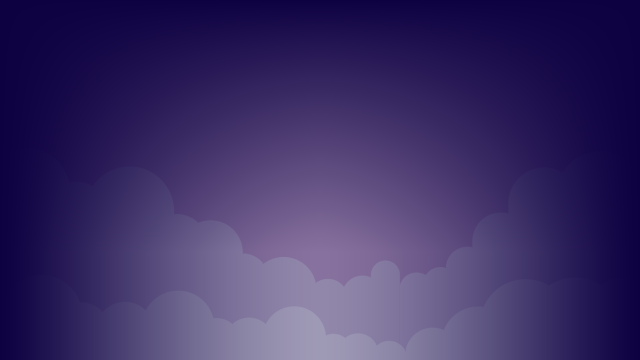
Reproduce this background procedurally as a Shadertoy shader.

```glsl
#define CANVAS_H 432.0
#define NIGHT vec3(0.055, 0.005, 0.26)
#define SKY_GLOW vec3(0.53, 0.445, 0.62)
#define BACK_CLOUD vec3(0.57, 0.53, 0.67)
#define FRONT_CLOUD vec3(0.62, 0.60, 0.71)
#define BACK_VALLEY_X 500.0
#define FRONT_VALLEY_X 467.0
#define SIDE_POWER 1.6
#define SIDE_FADE 1.4
#define GLOW_TOP 0.3

const float PI = 3.14159265;

// Lobes are numbered outward from the valley: xy = centre, z = radius
vec3 backLobe(int index) {
    float n = abs(float(index));
    if (index >= 0) {
        float offset = 28.0 * n + 0.64 * n * n * n;
        return vec3(BACK_VALLEY_X + offset,
                    min(84.0 + 6.5 * n * n, 199.0),
                    max(9.0 + 8.5 * n, 21.0));
    }
    float offset = 34.0 * n + 1.2 * n * n + 9.0 * cos(1.31 * n);
    float rise = smoothstep(2.5, 10.0, n);
    float alternate = cos(PI * n);
    return vec3(BACK_VALLEY_X - offset,
                68.0 + 34.0 / (n * n) + rise * (120.0 + 14.0 * alternate),
                18.0 + 3.4 * n + 4.0 * (alternate + cos(0.5 * PI * n)));
}

vec3 frontLobe(int index) {
    float n = abs(float(index));
    if (index >= 0) {
        float offset = 51.0 * n + 1.2 * n * n;
        return vec3(FRONT_VALLEY_X + offset,
                    min(1.0 + 4.8 * n * n, 42.0),
                    min(22.0 + 11.0 * n, 57.0));
    }
    float offset = 37.0 * n + 1.2 * n * n - 6.0 + 7.0 * cos(1.85 * (n - 4.0));
    float swell = 8.0 * cos(2.0 * PI / 3.0 * n - 0.25);
    return vec3(FRONT_VALLEY_X - offset,
                5.0 + 4.5 * n + swell,
                25.0 + 1.8 * n + swell);
}

// Each lobe is a disc whose body continues straight down
float lobeDistance(vec2 p, vec3 lobe) {
    vec2 d = p - lobe.xy;
    return length(vec2(d.x, max(d.y, 0.0))) - lobe.z;
}

float cover(float dist, float pixel) {
    return 1.0 - smoothstep(-0.7 * pixel, 0.7 * pixel, dist);
}

void mainImage(out vec4 fragColor, in vec2 fragCoord) {
    vec2 uv = fragCoord / iResolution.xy;
    float pixel = CANVAS_H / iResolution.y;
    vec2 p = fragCoord * pixel;

    // Cloud outlines
    float backDist = 1e4;
    float frontDist = 1e4;
    for (int i = -11; i <= 6; i++) {
        backDist = min(backDist, lobeDistance(p, backLobe(i)));
        frontDist = min(frontDist, lobeDistance(p, frontLobe(i)));
    }

    // Layers from far to near
    vec3 color = SKY_GLOW;
    color = mix(color, BACK_CLOUD, cover(backDist, pixel));
    color = mix(color, FRONT_CLOUD, cover(frontDist, pixel));

    // Glow fades upward and toward both sides
    float side = abs(2.0 * uv.x - 1.0);
    float sideLight = pow(max(1.0 - pow(side, SIDE_POWER), 0.0), SIDE_FADE);
    float upLight = clamp((1.0 - uv.y) / (1.0 - GLOW_TOP), 0.0, 1.0);
    color = mix(NIGHT, color, sideLight * upLight);

    fragColor = vec4(color, 1.0);
}
```
